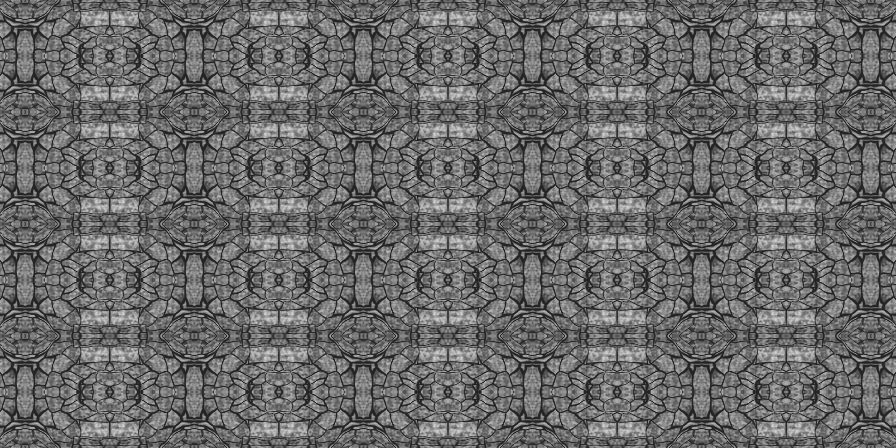
This pattern is drawn by a WebGL 1 fragment shader. Its source:

```glsl
precision highp float;
// Mirrored grey dry-stone masonry: one quarter tile is folded across the canvas.
// Stones are jittered Voronoi cells in boxy rings and in nested lens courses,
// with pale slabs, flat beds and upright pillars between, grained with noise.

uniform vec2 u_resolution;

const vec2 HALF_TILE = vec2(1.51, 1.0);    // quarter tile, in half-periods
const float HALF_PERIODS = 8.0;            // half-periods in the canvas height
const float JOINT = 0.012;                 // half width of the dark joints
const float CORE = 0.34;                   // radius of the rubble inside the rings
const vec2 SLAB = vec2(0.53, 0.13);        // half size of a pair of pale slabs
const float SLAB_Y = 0.33;

float hash(vec2 p) {
  return fract(sin(dot(p, vec2(127.1, 311.7))) * 43758.5453);
}

float noise(vec2 p) {
  vec2 i = floor(p), f = fract(p);
  f = f * f * (3.0 - 2.0 * f);
  return mix(mix(hash(i), hash(i + vec2(1.0, 0.0)), f.x),
             mix(hash(i + vec2(0.0, 1.0)), hash(i + 1.0), f.x), f.y);
}

vec2 mirrorFold(vec2 p, vec2 halfSize) {
  return abs(mod(p + halfSize, 2.0 * halfSize) - halfSize);
}

float boxDistance(vec2 p, vec2 halfSize) {
  vec2 d = abs(p) - halfSize;
  return length(max(d, 0.0)) + min(max(d.x, d.y), 0.0);
}

vec2 stoneSeed(vec2 cell, float jitter) {
  return cell + 0.5 + jitter * (vec2(hash(cell), hash(cell + 37.4)) - 0.5);
}

// x: distance to the nearest joint, y: random tone of the stone
vec2 stones(vec2 p, float jitter) {
  vec2 base = floor(p), nearCell = base, nearSeed = p;
  float best = 9.0;
  for (int j = -1; j <= 1; j++) {
    for (int i = -1; i <= 1; i++) {
      vec2 cell = base + vec2(float(i), float(j));
      vec2 seed = stoneSeed(cell, jitter);
      float d = length(seed - p);
      if (d < best) { best = d; nearCell = cell; nearSeed = seed; }
    }
  }
  float edge = 9.0;
  for (int j = -2; j <= 2; j++) {
    for (int i = -2; i <= 2; i++) {
      vec2 seed = stoneSeed(nearCell + vec2(float(i), float(j)), jitter);
      vec2 across = seed - nearSeed;
      if (dot(across, across) > 0.0001)
        edge = min(edge, dot(0.5 * (seed + nearSeed) - p, normalize(across)));
    }
  }
  return vec2(edge, hash(nearCell + 11.3));
}

// Rubble core and boxy courses around the tile's upper left corner
vec2 ringStones(vec2 q) {
  vec2 bend = vec2(noise(q * 2.6 + 7.0), noise(q * 2.6 + 23.0)) - 0.5;
  vec2 d = abs(vec2(q.x / 1.5, 1.0 - q.y) + 0.14 * bend * smoothstep(0.0, 0.3, q.x));
  float r = pow(dot(d * d, d) + 0.00001, 1.0 / 3.0);
  float rim = abs(r - CORE) * 1.3;
  if (r < CORE) {
    vec2 rubble = stones(q * vec2(3.8, 4.6) + 2.0, 0.8);
    return vec2(min(rubble.x * 0.24, rim), rubble.y);
  }
  float turn = atan(d.x, d.y + 0.0001) / 1.5708;
  float row = (r - CORE) / 0.23 + 2.0 * max(r - 0.78, 0.0);
  vec2 s = stones(vec2(turn * 4.2, row + 4.0), 0.8);
  return vec2(min(s.x * 0.27, rim), s.y);
}

// Flat courses curving over the lower right corner; level is 1 at their rim
vec2 lensStones(vec2 d, float level) {
  vec2 s = stones(vec2(d.x * 2.2, level * 3.0) + 0.5, 0.6);
  return vec2(s.x * 0.22, s.y);
}

// Lets a stone or patch with signed distance d replace what lies below it
vec2 inlay(vec2 below, vec2 patchStone, float d) {
  return d < 0.0 ? vec2(min(patchStone.x, -d), patchStone.y)
                 : vec2(min(below.x, d), below.y);
}

vec2 masonry(vec2 q) {
  vec2 d = vec2(HALF_TILE.x - q.x, q.y);
  float level = d.y / 0.42 + d.x * d.x / 0.42;
  float rim = (level - 1.0) * 0.42 / length(vec2(2.0 * d.x, 1.0));
  vec2 s = inlay(ringStones(q), lensStones(d, level), rim);

  vec2 bed = stones(q * vec2(2.8, 8.5) + vec2(0.5, 0.6), 0.5) * vec2(0.15, 1.0);
  s = inlay(s, bed, boxDistance(q, vec2(0.66, 0.2)));
  s = inlay(s, vec2(q.x, 0.9), boxDistance(q - vec2(0.0, SLAB_Y), SLAB) - 0.005);
  return inlay(s, vec2(1.0, 0.65), boxDistance(q - HALF_TILE, vec2(0.14, 0.48)));
}

float stoneShade(vec2 q, float tone) {
  float shade = 0.49 + 0.09 * (tone - 0.5);
  float slab = boxDistance(q - vec2(0.0, SLAB_Y), SLAB);
  shade += 0.06 * (1.0 - smoothstep(0.0, 0.1, slab));
  shade -= 0.04 * (1.0 - smoothstep(0.1, 0.4, length(q - vec2(0.0, 1.0))));
  shade -= 0.05 * (1.0 - smoothstep(0.08, 0.25, q.y));
  vec2 slanted = vec2(q.x + 0.5 * q.y, q.y - 0.5 * q.x);
  shade += 0.36 * (noise(slanted * 27.0) - 0.5);
  shade += 0.18 * (noise(q * vec2(13.0, 36.0) + 5.0) - 0.5);
  return shade;
}

void main() {
  vec2 p = (gl_FragCoord.xy - 0.5 * u_resolution) / u_resolution.y * HALF_PERIODS;
  float pixel = HALF_PERIODS / u_resolution.y;
  vec2 q = mirrorFold(p, HALF_TILE);

  // roughen the joints, keeping the mirror axis in place
  vec2 rough = vec2(noise(q * 7.0), noise(q * 7.0 + 19.0)) - 0.5;
  vec2 s = masonry(abs(q + 0.06 * rough * smoothstep(0.0, 0.1, q.x)));

  float width = JOINT * (0.3 + 1.4 * noise(q * 5.0 + 3.0));
  float face = smoothstep(width - 0.6 * pixel, width + 0.6 * pixel, s.x);
  gl_FragColor = vec4(vec3(mix(0.14, stoneShade(q, s.y), face)), 1.0);
}
```
